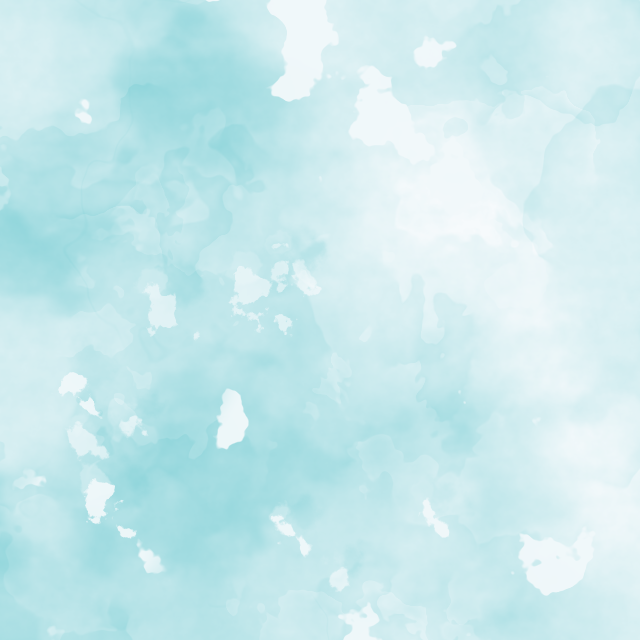
This texture is drawn by a Shadertoy shader. Its source:

```glsl
// Pale turquoise watercolour wash with a diagonal drift of white blots and splashes.

float hash(vec2 p) {
    p = fract(p * vec2(0.1031, 0.1137));
    p += dot(p, p.yx + 33.33);
    return fract((p.x + p.y) * p.x * 7.31 + p.y * 5.17);
}

float noise(vec2 p) {
    vec2 cell = floor(p), f = fract(p);
    f = f * f * (3.0 - 2.0 * f);
    return mix(mix(hash(cell), hash(cell + vec2(1, 0)), f.x),
               mix(hash(cell + vec2(0, 1)), hash(cell + vec2(1, 1)), f.x), f.y);
}

float fbm(vec2 p) {
    float sum = 0.0, amp = 0.5;
    for (int i = 0; i < 5; i++) {
        sum += amp * noise(p);
        p = mat2(1.6, 1.2, -1.2, 1.6) * p + 17.3;
        amp *= 0.5;
    }
    return sum / 0.97;
}

float segmentDistance(vec2 p, vec2 end, out float along) {
    along = clamp(dot(p, end) / dot(end, end), 0.0, 1.0);
    return length(p - end * along);
}

// Ragged body with a thin tail running down to the right
float splash(vec2 p, float size, float ragged) {
    float along;
    float body = length(p * vec2(1.0, 0.8)) - size;
    float tail = segmentDistance(p, size * vec2(1.9, -1.9), along) - size * mix(0.75, 0.12, along);
    return min(body, tail) + ragged * size * 3.2;
}

void mainImage(out vec4 fragColor, in vec2 fragCoord) {
    vec2 uv = fragCoord / iResolution.xy;
    vec2 warped = uv + 0.09 * (vec2(fbm(uv * 5.0 + 40.0), fbm(uv * 5.0 + 80.0)) - 0.5);
    float across = dot(warped - vec2(0.73, 0.58), vec2(0.9, 0.437));
    float leftSide = smoothstep(0.05, -0.25, across);

    // Soft clouds, lightened along the diagonal
    float tone = 0.575 + 0.55 * (fbm(warped * 3.2 + 5.0) - 0.5);
    tone += 0.2 * exp(-across * across / 0.026) + 0.05 * smoothstep(0.0, 0.3, across);

    // Deep puddles on the left
    float puddle = fbm(warped * vec2(3.5, 5.0) + 61.0);
    tone -= 0.26 * smoothstep(0.5, 0.72, puddle) * mix(0.3, 1.0, leftSide);

    // Overlapping washes, each partly crisp and partly bled out
    for (int i = 0; i < 4; i++) {
        float k = float(i);
        float level = fbm(warped * (3.0 + 1.6 * k) + 23.7 * k + 9.0) - 0.53;
        float bleed = mix(0.012, 0.16, smoothstep(0.3, 0.6, noise(uv * 6.0 + 31.0 * k)));
        float wash = smoothstep(0.0, bleed, level) * exp(-max(level, 0.0) * 9.0);
        tone += wash * (i % 2 == 0 ? -0.13 : 0.1);
    }

    // Faint creases and paper grain
    float crease = abs(fbm(uv * 2.6 + 12.0) - 0.5);
    tone -= 0.05 * smoothstep(0.007, 0.0, crease) * smoothstep(0.45, 0.7, noise(uv * 7.0 + 3.0));
    tone += 0.07 * (fbm(uv * 75.0) - 0.5) + 0.05 * (fbm(uv * vec2(8.0, 40.0)) - 0.5);

    // White blots gathered on the diagonal
    float blot = fbm(uv * 8.5 + 27.0) + 0.19 * exp(-across * across / 0.009) - 0.71;
    float strength = mix(0.35, 0.95, smoothstep(0.3, 0.6, noise(uv * 7.0 + 50.0)));
    tone = mix(tone, 0.93, strength * smoothstep(0.0, 0.02, blot));

    // Scattered splashes, each beside a darker smudge
    float ragged = fbm(uv * 42.0 + 7.0) - 0.5;
    for (int i = 0; i < 11; i++) {
        float k = float(i);
        vec2 jitter = vec2(hash(vec2(k, 3.0) * 7.1), hash(vec2(k, 8.0) * 5.3));
        vec2 centre = vec2(0.03, 0.08) + vec2(0.7, 0.68) * fract(vec2(0.618, 0.382) * k * vec2(1.0, 1.73) + 0.2 * jitter);
        float size = mix(0.012, 0.024, jitter.x);
        vec2 p = uv - centre;
        float smudge = length(p - size * vec2(1.5, 1.6)) + 0.06 * ragged;
        tone -= 0.1 * smoothstep(size * 2.4, size * 0.7, smudge);
        float puff = length(p - size * vec2(-0.5, 1.9)) + 0.04 * ragged - size;
        tone = mix(tone, 0.7, 0.6 * smoothstep(0.004, -0.004, puff));
        float edge = splash(p, size, ragged);
        tone = mix(tone, 0.93, mix(0.6, 0.95, jitter.y) * smoothstep(0.003, -0.003, edge));
    }

    vec3 deepTurquoise = vec3(0.49, 0.81, 0.835);
    vec3 paperWhite = vec3(0.98, 0.985, 0.992);
    fragColor = vec4(mix(deepTurquoise, paperWhite, clamp(tone, 0.08, 0.97)), 1.0);
}
```
